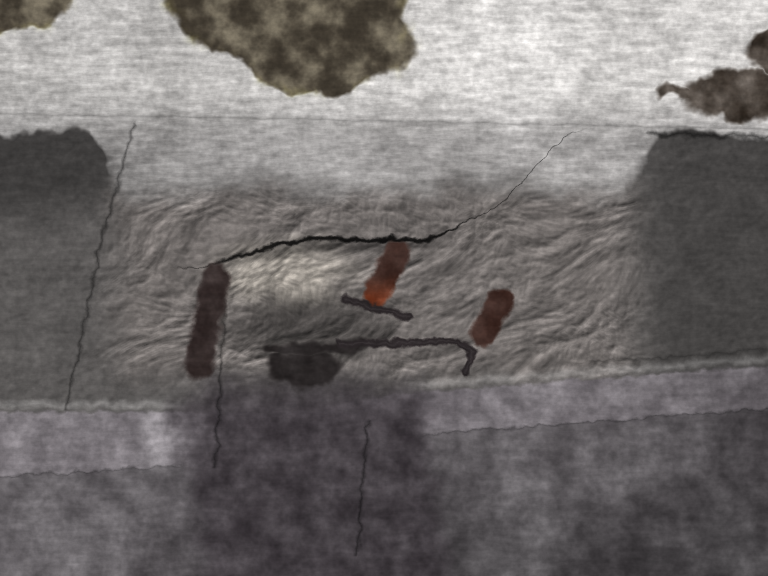
This texture is drawn by a WebGL 2 fragment shader. Its source:

```glsl
#version 300 es
precision highp float;
// Broken concrete ceiling: pale plaster, a hollow with rusty bars, a stained lower slab.
uniform vec2 u_resolution;
out vec4 fragColor;

vec2 hashDir(vec2 cell) {
  vec3 h = fract(cell.xyx * vec3(.1031, .103, .0973));
  h += dot(h, h.yzx + 33.33);
  float angle = 6.2832 * fract((h.x + h.y) * h.z);
  return vec2(cos(angle), sin(angle));
}

float noise(vec2 p) {
  vec2 i = floor(p), f = p - i, u = f * f * (3. - 2. * f), e = vec2(1, 0);
  float low = mix(dot(hashDir(i), f), dot(hashDir(i + e), f - e), u.x);
  float high = mix(dot(hashDir(i + e.yx), f - e.yx), dot(hashDir(i + 1.), f - 1.), u.x);
  return mix(low, high, u.y);
}

float fbm(vec2 p) {
  float sum = 0., amp = .6;
  for (int k = 0; k < 4; k++, amp *= .5) {
    sum += amp * noise(p);
    p = mat2(1.6, 1.2, -1.2, 1.6) * p + 7.3;
  }
  return sum;
}

// Ridged layers, stretched along a shallow diagonal
float rockHeight(vec2 p) {
  p = mat2(.92, -.38, .38, .92) * p * vec2(9, 17);
  p += .7 * vec2(noise(p * .6), noise(p * .6 + 19.));
  float sum = 0., amp = .6;
  for (int k = 0; k < 4; k++, amp *= .52) {
    sum += amp * abs(noise(p));
    p = p * 2.03 + 5.1;
  }
  return sum;
}

float segment(vec2 p, vec4 ends) {
  vec2 a = p - ends.xy, d = ends.zw - ends.xy;
  return length(a - d * clamp(dot(a, d) / dot(d, d), 0., 1.));
}

float ellipse(vec2 p, vec4 e) { return (length((p - e.xy) / e.zw) - 1.) * min(e.z, e.w); }
float cover(float d, float soft) { return 1. - smoothstep(-soft, soft, d); }
float span(float x, float a, float b, float soft) { return cover(a - x, soft) * cover(x - b, soft); }

void main() {
  vec2 p = gl_FragCoord.xy / u_resolution * vec2(4. / 3., 1);
  float broad = fbm(p * 5.), rough = fbm(p * 22.), fine = fbm(p * 85.);
  float streak = fbm(p * vec2(22, 100));
  vec2 q = p + .035 * vec2(fbm(p * 16.), fbm(p * 16. + 41.));
  vec2 jag = p + .012 * vec2(fbm(p * 42.), fbm(p * 42. + 11.));

  // Bare wall with darker flanks and a rough middle
  float rock = span(q.x, .2, 1.1, .06) * span(q.y, .34, .67, .035);
  vec3 col = mix(vec3(.35, .34, .335), vec3(.43, .41, .4), rock);
  col *= 1. - .22 * smoothstep(1.06, 1.2, q.x);
  col *= 1. - .3 * cover(ellipse(q, vec4(.04, .72, .2, .09)), .04);

  // Pale plaster and its ledge
  float side = max(cover(q.x - .18, .03), smoothstep(1.08, 1.15, q.x));
  float rim = .675 + .012 * sin(p.x * 17.) + .09 * side;
  float plaster = cover(rim - q.y, mix(.035, .007, side));
  vec3 pale = mix(vec3(.63, .62, .615), vec3(.81, .8, .79), smoothstep(.74, .86, p.y));
  pale *= .9 + .12 * smoothstep(.1, .8, p.x);
  col = mix(col, pale + .14 * broad + .1 * streak, plaster);
  float ledge = p.y - .803 + .02 * p.x + .006 * rough;
  col *= 1. - .3 * plaster * cover(abs(ledge), .005);
  col += .07 * plaster * cover(abs(ledge - .012), .012);

  // Brown patches where the plaster has fallen
  float bare = min(ellipse(q, vec4(.5, 1, .21, .115)), ellipse(q, vec4(.56, .93, .15, .092)));
  bare = min(bare, ellipse(q, vec4(.02, 1.02, .11, .075)));
  vec3 brown = mix(vec3(.25, .225, .19), vec3(.46, .43, .37), smoothstep(-.3, .4, broad + rough));
  col = mix(col, brown, cover(bare, .005));
  col.b -= .12 * cover(abs(bare), .015) * smoothstep(-.1, .3, rough);
  float chip = min(ellipse(q, vec4(1.3, .838, .12, .04)), ellipse(q, vec4(1.34, .91, .05, .035)));
  chip = min(chip, segment(q, vec4(1.14, .832, 1.34, .845)) - .009);
  col = mix(col, vec3(.29, .26, .235) + .3 * rough, cover(chip, .005));
  col *= 1. - .55 * cover(segment(jag, vec4(1.13, .768, 1.34, .762)) - .003, .006);

  // Lit stone, shade and relief in the hollow
  col += vec3(.17, .165, .145) * cover(ellipse(q, vec4(.49, .525, .11, .055)), .03);
  col *= 1. - .35 * cover(ellipse(q, vec4(.55, .43, .13, .055)), .025);
  float relief = rockHeight(p + vec2(-.003, .005)) - rockHeight(p);
  col *= 1. - relief * (.35 + 1.9 * rock) * (1. - .7 * plaster);

  // Lower slab: upright band, lower face and soot
  float right = smoothstep(.5, .7, p.x), gap = 1. - span(p.x, .32, .72, .03);
  float sill = jag.y - mix(.285, .265 + .075 * p.x, right);
  float foot = jag.y - mix(.172 + .06 * p.x, .19 + .075 * p.x, right);
  vec3 face = mix(vec3(.37, .355, .365), vec3(.47, .45, .465), cover(-foot, .006));
  face *= 1. - .22 * right * cover(p.y - .12, .12) - .12 * smoothstep(1., 1.33, p.x);
  col = mix(col, face + .18 * broad + .1 * rough, cover(sill, .004));
  col += .14 * gap * cover(abs(sill - .012) - .006, .007);
  col *= 1. - .4 * cover(abs(sill - .028), .006) * smoothstep(.85, 1.1, p.x);
  col *= 1. - .45 * gap * cover(abs(foot), .005);
  col += .16 * cover(ellipse(q, vec4(.27, .235, .03, .045)), .02);
  float soot = span(q.x + .1 * broad, .335, .77 - .2 * p.y, .035) * cover(q.y - .33, .035);
  col = mix(col, vec3(.245, .225, .24) + .14 * rough, .88 * soot);

  // Cracks
  float lip = jag.y - .535 - .05 * smoothstep(.31, .55, p.x) - .04 * smoothstep(.74, .84, p.x)
    - .15 * smoothstep(.82, 1.02, p.x);
  float wide = span(p.x, .4, .78, .06);
  col *= 1. - .8 * cover(abs(lip) - .004 * wide, .003) * span(p.x, .31, 1., .03);
  col *= 1. - .4 * wide * cover(abs(lip + .012) - .008, .012);
  float crack = min(segment(jag, vec4(.234, .783, .18, .6)), segment(jag, vec4(.18, .6, .115, .29)));
  crack = min(crack, segment(jag, vec4(.39, .5, .375, .19)));
  crack = min(crack, segment(jag, vec4(.64, .27, .62, .04)));
  col *= 1. - .5 * cover(crack - .0015, .005);

  // Black pocket and rusty straps
  float pocket = min(ellipse(q, vec4(.53, .36, .06, .037)), segment(q, vec4(.47, .4, .63, .4)) - .01);
  col = mix(col, vec3(.15, .135, .135) + .1 * rough, .9 * cover(pocket, .006));
  float strap = segment(jag, vec4(.375, .52, .345, .365)) - .024;
  col = mix(col, vec3(.2, .165, .16) + .12 * rough, cover(strap, .006));
  strap = min(segment(jag, vec4(.69, .56, .653, .49)), segment(jag, vec4(.87, .477, .838, .42))) - .022;
  vec3 rust = mix(vec3(.24, .165, .145), vec3(.46, .24, .16), cover(p.y - .5, .03) * cover(p.x - .72, .01));
  col = mix(col, rust + .15 * rough, cover(strap, .005));

  // Bent reinforcing rods
  float rod = min(segment(jag, vec4(.59, .402, .795, .408)), segment(jag, vec4(.795, .408, .82, .387)));
  rod = min(rod, segment(jag, vec4(.82, .387, .808, .352)));
  rod = min(rod, segment(jag, vec4(.6, .48, .71, .45)));
  col = mix(col, vec3(.17, .15, .155) + .08 * cover(rod, .004), cover(rod - .0065, .003));

  // Surface grain
  fragColor = vec4(clamp(col * (1. + .22 * fine + .2 * rough + .16 * streak), 0., 1.), 1);
}
```
